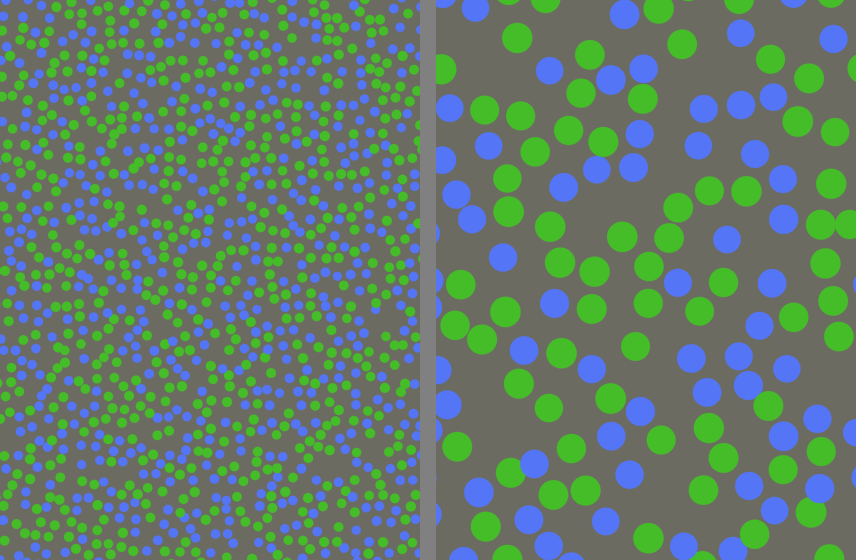
Left, the full canvas; right, a detail of the centre.
Reproduce this pattern procedurally as a Shadertoy shader.

```glsl
// Evenly scattered green and blue dots on a flat grey ground.
// Each grid cell holds one random point; crowded neighbours push each
// other apart, so the dots are irregular but seldom overlap.

const vec3 GROUND = vec3(0.42, 0.42, 0.38);
const vec3 GREEN  = vec3(0.27, 0.74, 0.16);
const vec3 BLUE   = vec3(0.33, 0.46, 0.96);

const float ROWS         = 38.5;    // cells over the canvas height
const float GREEN_RADIUS = 0.0088;  // in canvas heights
const float BLUE_RADIUS  = 0.0085;
const float SIZE_SPREAD  = 0.04;    // relative variation of the radius
const float JITTER       = 0.96;    // random offset range, in cells
const float MIN_GAP      = 0.86;    // wanted distance of centres, in cells
const float GREEN_SHARE  = 0.54;
const float ALTERNATION  = 0.18;    // how far colours favour a checker order
const float EMPTY_SHARE  = 0.025;   // cells without a dot
const float EDGE_PIXELS  = 0.75;    // half width of the smoothed edge

vec2 hash2(vec2 p) {
    vec2 q = vec2(dot(p, vec2(127.1, 311.7)), dot(p, vec2(269.5, 183.3)));
    return fract(sin(q) * 43758.5453);
}

// Random point of a cell before relaxation
vec2 seedPoint(vec2 cell) {
    return cell + 0.5 + JITTER * (hash2(cell) - 0.5);
}

// Seed point pushed away from neighbours that are too close
vec2 relaxedPoint(vec2 cell) {
    vec2 seed = seedPoint(cell);
    vec2 push = vec2(0.0);
    for (int y = -1; y <= 1; y++) {
        for (int x = -1; x <= 1; x++) {
            if (x == 0 && y == 0) continue;
            vec2 away = seed - seedPoint(cell + vec2(x, y));
            float gap = max(length(away), 0.001);
            push += away / gap * max(MIN_GAP - gap, 0.0) * 0.5;
        }
    }
    return seed + push;
}

void mainImage(out vec4 fragColor, in vec2 fragCoord) {
    vec2 p = fragCoord / iResolution.y * ROWS;
    vec2 home = floor(p);
    float edge = EDGE_PIXELS * ROWS / iResolution.y;
    vec3 color = GROUND;

    // Paint the dots of the surrounding cells
    for (int y = -1; y <= 1; y++) {
        for (int x = -1; x <= 1; x++) {
            vec2 cell = home + vec2(x, y);
            vec2 kind = hash2(cell + 71.3);
            vec2 trait = hash2(cell + 153.7);
            if (trait.x < EMPTY_SHARE) continue;

            // Colour choice, leaning towards alternating neighbours
            float checker = 2.0 * mod(cell.x + cell.y, 2.0) - 1.0;
            bool isGreen = kind.x < GREEN_SHARE + ALTERNATION * checker;

            float radius = (isGreen ? GREEN_RADIUS : BLUE_RADIUS) * ROWS;
            radius *= 1.0 + SIZE_SPREAD * (2.0 * kind.y - 1.0);
            float dist = length(p - relaxedPoint(cell)) - radius;
            float cover = 1.0 - smoothstep(-edge, edge, dist);
            color = mix(color, isGreen ? GREEN : BLUE, cover);
        }
    }
    fragColor = vec4(color, 1.0);
}
```
